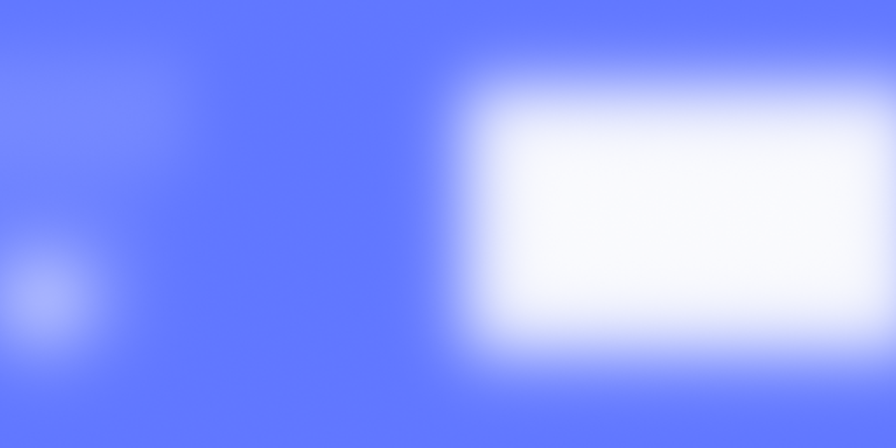
Reproduce this background procedurally as a WebGL 2 fragment shader.

```glsl
#version 300 es
precision highp float;
// Soft white panel and faint left-hand glows on a periwinkle field.
// Panels are Gaussian-blurred boxes (products of normal CDFs), the spot is
// a plain Gaussian; all lengths are in canvas heights, origin lower left.

#define FIELD_COLOR vec3(0.380, 0.468, 1.000)
#define PANEL_COLOR vec3(0.978, 0.981, 0.992)
#define PANEL_MIN   vec2(1.040, 0.213)
#define PANEL_MAX   vec2(2.060, 0.808)
#define PANEL_BLUR  0.074
#define HAZE_AMOUNT 0.130
#define SPOT_CENTER vec2(0.100, 0.328)
#define SPOT_RADIUS 0.098
#define SPOT_AMOUNT 0.390
#define GRAIN       0.004

uniform vec2 u_resolution;
out vec4 fragColor;

// Smooth step shaped like the integral of a Gaussian
vec2 normalCdf(vec2 z) {
    z = clamp(z, -4.0, 4.0);
    return 0.5 + 0.5 * tanh(0.7979 * (z + 0.0447 * z * z * z));
}

// Coverage of a box blurred by a Gaussian of the given deviation
float blurredBox(vec2 p, vec2 lo, vec2 hi, float blur) {
    vec2 span = normalCdf((p - lo) / blur) - normalCdf((p - hi) / blur);
    return span.x * span.y;
}

float gaussian(vec2 offset, float radius) {
    return exp(-0.5 * dot(offset, offset) / (radius * radius));
}

float hash(vec2 p) {
    return fract(sin(dot(p, vec2(127.1, 311.7))) * 43758.5453);
}

void main() {
    // Scale to a 2:1 canvas whose height is one unit
    vec2 p = gl_FragCoord.xy / u_resolution * vec2(2.0, 1.0);

    // Faint haze at the upper left, trailing down to the bright spot
    float haze = HAZE_AMOUNT * blurredBox(p, vec2(-0.30, 0.62), vec2(0.42, 0.88), 0.065);
    haze += 0.55 * HAZE_AMOUNT * blurredBox(p, vec2(-0.30, 0.24), vec2(0.32, 0.62), 0.075);
    float spot = SPOT_AMOUNT * gaussian(p - SPOT_CENTER, SPOT_RADIUS);

    // Large white panel at the right
    float panel = blurredBox(p, PANEL_MIN, PANEL_MAX, PANEL_BLUR);

    vec3 color = mix(FIELD_COLOR, PANEL_COLOR, clamp(haze + spot, 0.0, 1.0));
    color = mix(color, PANEL_COLOR, panel);

    // Slight dither against banding
    color += GRAIN * (hash(floor(p * 256.0)) - 0.5);
    fragColor = vec4(clamp(color, 0.0, 1.0), 1.0);
}
```
